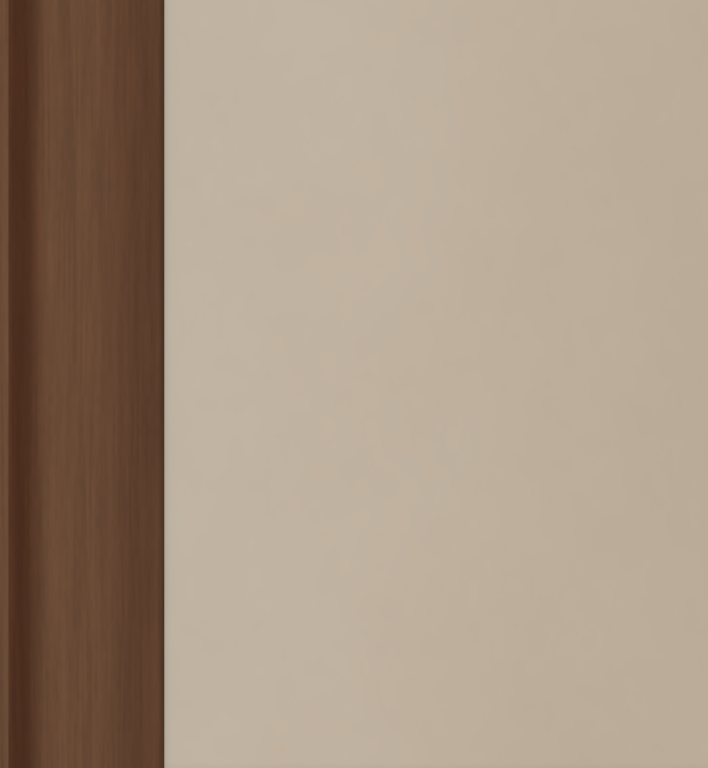
Reproduce this texture procedurally as a Shadertoy shader.

```glsl
float hash(vec2 p) {
    p = fract(p * vec2(0.1031, 0.1137));
    p += dot(p, p.yx + 33.33);
    return fract((p.x + p.y) * p.x * 7.31);
}

float noise(vec2 p) {
    vec2 cell = floor(p), f = fract(p);
    f = f * f * (3.0 - 2.0 * f);
    return mix(mix(hash(cell), hash(cell + vec2(1, 0)), f.x),
               mix(hash(cell + vec2(0, 1)), hash(cell + vec2(1, 1)), f.x), f.y);
}

float fbm(vec2 p) {
    float sum = 0.0, weight = 0.5;
    for (int i = 0; i < 4; i++) {
        sum += weight * (noise(p) - 0.5);
        p = p * 2.03 + 17.3;
        weight *= 0.5;
    }
    return sum;
}

vec3 woodColor(vec2 uv, float aa) {
    // Flat board, darker toward its right side
    vec3 board = mix(vec3(0.41, 0.29, 0.21), vec3(0.365, 0.247, 0.177),
                     smoothstep(0.13, 0.19, uv.x));

    // Recessed groove with a soft right shoulder
    float groove = smoothstep(0.012 - aa, 0.012 + aa, uv.x);
    float shade = groove * (1.0 - smoothstep(0.03, 0.072, uv.x));
    vec3 color = mix(board, vec3(0.295, 0.178, 0.118), shade);
    color += 0.025 * groove * (1.0 - smoothstep(0.012, 0.022, uv.x));

    // Long wavering fibres and short pores
    float bend = 0.006 * (noise(vec2(uv.x * 12.0, uv.y * 5.0)) - 0.5);
    float x = uv.x + bend;
    float grain = fbm(vec2(x * 75.0, uv.y * 3.0));
    float fibre = noise(vec2(x * 270.0, uv.y * 9.0)) - 0.5;
    float pore = noise(vec2(x * 330.0, uv.y * 75.0)) - 0.5;
    color *= 1.0 + 0.11 * grain + 0.08 * fibre + 0.045 * pore;

    // Shadowed outer edge
    return color * (1.0 - 0.2 * smoothstep(0.222, 0.232, uv.x));
}

vec3 wallColor(vec2 uv) {
    // Broad light falling off to the right and slightly downward
    vec3 color = mix(vec3(0.757, 0.702, 0.631), vec3(0.727, 0.672, 0.594),
                     smoothstep(0.35, 1.05, uv.x + 0.12 * (0.5 - uv.y)));

    // Faint plaster mottling
    color += 0.012 * fbm(uv * vec2(7.0, 6.0)) * vec3(0.8, 1.0, 1.2);
    color += 0.009 * fbm(uv * vec2(45.0, 38.0) + 8.0);

    // Cool pale band and thin contact shadow beside the board
    float distanceToBoard = max(uv.x - 0.232, 0.0);
    color += vec3(-0.012, -0.002, 0.006) * exp(-distanceToBoard * 32.0);
    color *= 1.0 - 0.09 * exp(-distanceToBoard * 260.0);
    return color * (1.0 - 0.02 * (1.0 - smoothstep(0.0, 0.008, uv.y)));
}

void mainImage(out vec4 fragColor, in vec2 fragCoord) {
    vec2 uv = fragCoord / iResolution.xy;
    float aa = 0.8 / iResolution.x;
    float wallMask = smoothstep(0.232 - aa, 0.232 + aa, uv.x);
    vec3 color = mix(woodColor(uv, aa), wallColor(uv), wallMask);
    fragColor = vec4(color, 1.0);
}
```
